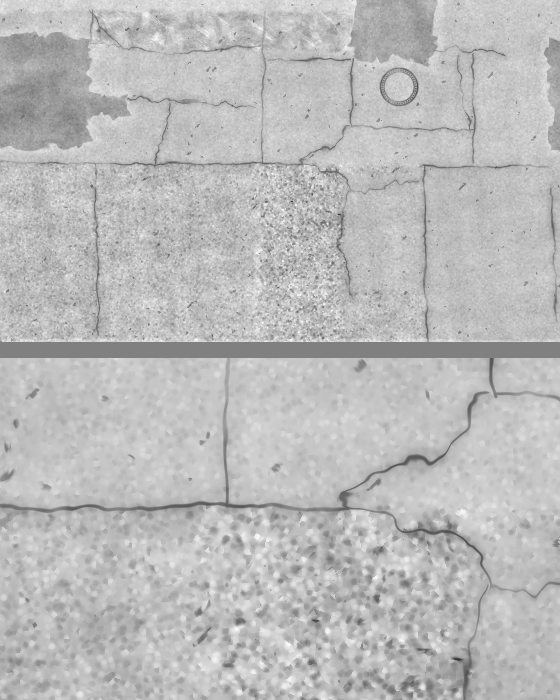
Top, the full canvas; bottom, a detail of the centre.
A Shadertoy shader for this texture:

```glsl
// Weathered grey concrete slabs with cracked joints, bare patches and a round cover.
const float SMOOTH_TONE = 0.775, ROUGH_TONE = 0.745, PATCH_TONE = 0.630;
const float LIGHT_TONE = 0.85, CRACK_TONE = 0.28;
const float JOINT_WIDTH = 0.0017, CRACK_WIDTH = 0.0013, WOBBLE = 0.016;
const float GRAIN_SCALE = 150.0, CHIP_SCALE = 105.0, FLECK_SCALE = 75.0, PIT_SCALE = 34.0;
const vec2 COVER_CENTRE = vec2(1.167, 0.746);
const float COVER_RADIUS = 0.054;
const mat2 TURN = mat2(0.80, 0.60, -0.60, 0.80);

// Slab joints and wandering cracks, each as start.xy, end.xy.
const vec4 JOINTS[12] = vec4[12](
  vec4(0.00, 0.524, 0.89, 0.52), vec4(0.267, 0.97, 0.267, 0.87),
  vec4(0.278, 0.52, 0.287, 0.02), vec4(0.773, 0.97, 0.767, 0.52),
  vec4(1.61, 0.45, 1.63, 0.06), vec4(0.50, 0.84, 0.77, 0.87),
  vec4(0.78, 0.823, 1.02, 0.83), vec4(1.03, 0.83, 1.03, 0.625),
  vec4(1.03, 0.628, 1.385, 0.62), vec4(1.385, 0.84, 1.385, 0.525),
  vec4(1.235, 0.515, 1.60, 0.513), vec4(1.237, 0.515, 1.25, 0.00));
const vec4 CRACKS[12] = vec4[12](
  vec4(0.385, 0.707, 0.75, 0.685), vec4(0.502, 0.69, 0.455, 0.525),
  vec4(0.887, 0.525, 1.025, 0.625), vec4(0.887, 0.525, 1.005, 0.476),
  vec4(1.005, 0.476, 1.02, 0.44), vec4(1.02, 0.44, 1.23, 0.466),
  vec4(1.015, 0.44, 0.985, 0.30), vec4(0.985, 0.30, 1.03, 0.14),
  vec4(1.27, 0.855, 1.48, 0.845), vec4(1.34, 0.83, 1.37, 0.615),
  vec4(0.25, 0.97, 0.35, 0.86), vec4(0.27, 0.87, 0.50, 0.84));

vec2 hash2(vec2 p) {
  return fract(sin(vec2(dot(p, vec2(127.1, 311.7)), dot(p, vec2(269.5, 183.3)))) * 43758.5);
}

// Layered, turned and bent sines, roughly -0.6 to 0.6.
float cloud(vec2 p, int layers) {
  float sum = 0.0, amp = 0.5;
  for (int i = 0; i < layers; i++) {
    p = TURN * p + 1.7;
    p += 0.6 * sin(p.yx * 1.1);
    sum += amp * sin(p.x) * sin(p.y);
    p *= 1.9;
    amp *= 0.6;
  }
  return sum;
}

// Cellular noise: distance to the nearest point and its random value.
vec2 cells(vec2 p) {
  vec2 home = floor(p), best = vec2(9.0, 0.0);
  for (int y = -1; y <= 1; y++)
    for (int x = -1; x <= 1; x++) {
      vec2 id = home + vec2(x, y);
      float d = length(id + hash2(id) - p);
      if (d < best.x) best = vec2(d, hash2(id + 37.0).x);
    }
  return best;
}

float grain(vec2 p) {
  vec2 c = cells(p);
  return (c.y - 0.5) * (1.0 - smoothstep(0.15, 0.75, c.x));
}

float segment(vec2 p, vec4 s) {
  vec2 a = p - s.xy, b = s.zw - s.xy;
  return length(a - b * clamp(dot(a, b) / dot(b, b), 0.0, 1.0));
}

float box(vec2 p, vec2 centre, vec2 halfSize) {
  vec2 d = abs(p - centre) - halfSize;
  return length(max(d, 0.0)) + min(max(d.x, d.y), 0.0);
}

float fill(float d, float blur) { return 1.0 - smoothstep(-blur, blur, d); }

// Dark round spots; only cells above the cutoff carry one.
float spots(vec2 p, float cutoff, float size) {
  vec2 c = cells(p);
  float radius = size * smoothstep(cutoff - 0.1, 1.0, c.y);
  return step(cutoff, c.y) * (1.0 - smoothstep(radius * 0.4, radius * 1.3, c.x));
}

void mainImage(out vec4 fragColor, in vec2 fragCoord) {
  float px = 1.0 / iResolution.y;
  vec2 p = fragCoord * px;
  vec2 wobble = WOBBLE * vec2(cloud(p * 36.0, 3), cloud(p.yx * 36.0 + 5.0, 3));
  float broad = cloud(p * 11.0, 5), stain = cloud(p * 42.0 + 3.0, 5);

  // Slabs: smooth above, coarse below, coarsest in the middle.
  vec2 q = p + wobble * 0.7;
  float lower = fill(q.y - 0.52, 0.003) * fill(q.x - 1.24, 0.004);
  float repaired = fill(box(q, vec2(1.12, 0.32), vec2(0.12, 0.17)), 0.012);
  float rough = lower * (1.0 - 0.8 * repaired);
  float coarse = fill(box(q, vec2(0.88, 0.24), vec2(0.120, 0.28)), 0.015) * lower;
  float tone = mix(SMOOTH_TONE, ROUGH_TONE, rough);
  tone -= 0.025 * fill(q.y - 0.515, 0.004) * (1.0 - rough);
  tone += broad * mix(0.035, 0.05, rough) + stain * mix(0.035, 0.075, rough);

  // Scuffed band along the top, with slanted scratches.
  float upperBand = fill(box(q, vec2(0.65, 0.91), vec2(0.38, 0.055)), 0.006);
  float scratch = smoothstep(0.28, 0.5, cloud(TURN * p * vec2(26.0, 95.0), 4));
  tone += upperBand * (0.16 * cloud(p * 55.0, 5) + 0.09 * scratch - 0.04);

  // Pale plaster at the borders and beside the lower joint.
  float pale = max(fill(0.966 - q.y, 0.006) * fill(q.x - 1.09, 0.01), fill(q.y - 0.008, 0.004));
  float seam = fill(box(q, vec2(0.752, 0.26), vec2(0.008, 0.26)), 0.010);
  pale = max(pale, seam * (0.75 + 0.7 * stain));
  tone = mix(tone, LIGHT_TONE + 0.05 * stain, clamp(pale, 0.0, 1.0) * 0.85);

  // Bare patches with ragged edges and a pale rim.
  vec2 torn = p + wobble * 1.6;
  float patchDist = box(torn, vec2(0.083, 0.735), vec2(0.183, 0.160));
  patchDist = min(patchDist, box(torn, vec2(0.315, 0.690), vec2(0.065, 0.026)));
  patchDist = min(patchDist, box(torn, vec2(1.150, 0.940), vec2(0.118, 0.115)));
  patchDist = min(patchDist, box(torn, vec2(1.665, 0.720), vec2(0.058, 0.165)));
  tone += 0.055 * fill(patchDist - 0.020, 0.016);
  float bare = fill(patchDist, px * 1.2);
  tone = mix(tone, PATCH_TONE + 0.10 * broad + 0.07 * stain, bare);

  // Fine grain, chips, dark flecks and scattered pits.
  tone += grain(p * GRAIN_SCALE) * (0.11 + 0.08 * rough + 0.07 * coarse);
  tone += grain(p * CHIP_SCALE + 9.0) * (0.03 + 0.07 * rough + 0.14 * coarse);
  float fleck = spots(p * FLECK_SCALE + stain * 0.5, 0.78 - 0.25 * coarse, 0.42);
  tone -= fleck * (0.03 + 0.08 * rough + 0.05 * coarse) * (1.0 - 0.6 * bare);
  float pit = spots(p * PIT_SCALE + stain * 0.5, 0.86, 0.17);
  tone -= 0.24 * pit * (1.0 - 0.7 * bare);
  float grime = fill(length((torn - vec2(1.18, 0.115)) * vec2(1.0, 1.6)), 0.07);
  tone -= 0.20 * grime * smoothstep(-0.1, 0.4, stain);

  // Joints stay fairly straight; cracks wander more.
  float joint = 9.0, crack = 9.0;
  for (int i = 0; i < 12; i++) {
    joint = min(joint, segment(p + wobble * 0.5, JOINTS[i]));
    crack = min(crack, segment(p + wobble * 1.2, CRACKS[i]));
  }
  float wear = clamp(0.70 + 0.9 * cloud(p * 17.0 + 8.0, 4), 0.3, 1.0);
  float line = max(fill(joint - JOINT_WIDTH, px), fill(crack - CRACK_WIDTH, px));
  tone -= 0.15 * wear * exp(-min(joint, crack) / 0.007);
  tone = mix(tone, CRACK_TONE, line * wear * 0.8);

  // Round cover: pale disc inside two dark toothed rings.
  vec2 c = p - COVER_CENTRE;
  float r = length(c), teeth = 0.5 + 0.5 * sin(atan(c.y, c.x) * 44.0);
  tone += 0.03 * fill(r - COVER_RADIUS, px);
  float rings = fill(abs(r - COVER_RADIUS) - 0.0025, px);
  rings = max(rings, 0.85 * fill(abs(r - COVER_RADIUS * 0.82) - 0.0018, px));
  rings = max(rings, (0.35 + 0.45 * teeth) * fill(abs(r - COVER_RADIUS * 0.91) - 0.004, px));
  tone = mix(tone, 0.34, rings * (0.85 + 0.4 * stain));

  fragColor = vec4(vec3(clamp(tone, 0.0, 1.0)), 1.0);
}
```
